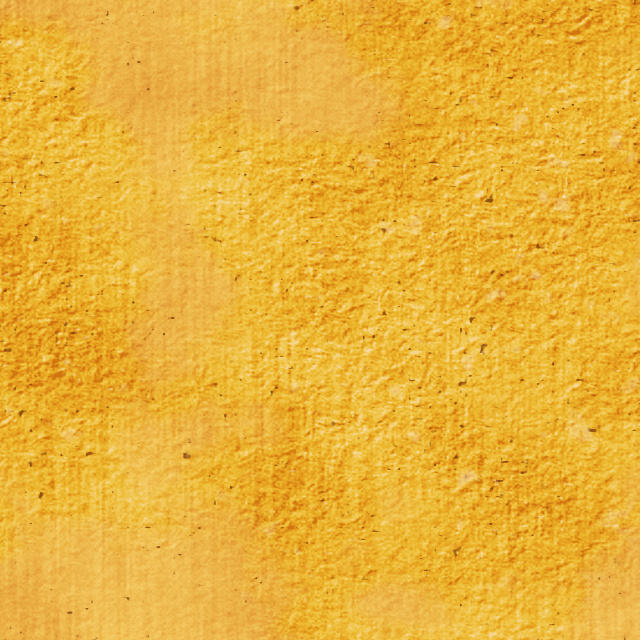
Reproduce this texture procedurally as a Shadertoy shader.

```glsl
const vec3 RUST  = vec3(0.82, 0.46, 0.06);
const vec3 OCHRE = vec3(0.90, 0.63, 0.12);
const vec3 GOLD  = vec3(0.92, 0.71, 0.17);
const vec3 STRAW = vec3(0.94, 0.77, 0.28);
const vec3 CREAM = vec3(0.96, 0.83, 0.56);
const vec3 HAZE  = vec3(0.93, 0.72, 0.35);
const vec3 PIT   = vec3(0.50, 0.25, 0.06);
const vec3 CHALK = vec3(0.96, 0.87, 0.70);

const vec2 CRUMB_SCALE = vec2(70.0, 92.0);   // crumbs are slightly wider than tall
const vec2 TO_LIGHT = vec2(-0.0027, 0.0031);
const float GRAIN_SCALE = 290.0;
const float WEAVE_COUNT = 128.0;
const float STREAK_STRENGTH = 1.5;
const float WEAVE_STRENGTH = 0.2;
const float TONE_BIAS = -0.12;

float hash(vec2 cell) {
    uvec2 q = uvec2(ivec2(cell)) * uvec2(1597334673u, 3812015801u);
    uint n = (q.x ^ q.y) * 1597334673u;
    n = (n ^ (n >> 15)) * 2246822519u;
    n ^= n >> 13;
    return float(n >> 8) / 16777216.0;
}

float noise(vec2 p) {
    vec2 i = floor(p), f = fract(p);
    f = f * f * (3.0 - 2.0 * f);
    return mix(mix(hash(i), hash(i + vec2(1, 0)), f.x),
               mix(hash(i + vec2(0, 1)), hash(i + vec2(1, 1)), f.x), f.y);
}

float fbm(vec2 p, int octaves) {
    float sum = 0.0, weight = 0.5, total = 0.0;
    for (int i = 0; i < octaves; i++) {
        sum += weight * noise(p);
        total += weight;
        p = mat2(1.6, 1.2, -1.2, 1.6) * p + 17.3;
        weight *= 0.55;
    }
    return sum / total;
}

// Height of the crumbly plaster surface
float plasterHeight(vec2 p) {
    vec2 q = p * CRUMB_SCALE;
    q += 1.2 * vec2(noise(q * 0.4 + 5.0), noise(q * 0.4 + 31.0));
    return fbm(q, 3);
}

// Worn, rough areas against smooth ones, 0 to 1
float roughness(vec2 p) {
    float patches = fbm(p * vec2(3.6, 4.6) + 8.0, 6);
    float band = exp(-pow((p.x - 0.6 + 0.1 * sin(p.y * 6.0)) / 0.25, 2.0));
    return smoothstep(0.32, 0.78, patches + 0.14 * band);
}

// Pigment ramp; tone is centred on zero
vec3 pigment(float tone) {
    vec3 c = mix(RUST, OCHRE, smoothstep(-2.9, -1.1, tone));
    c = mix(c, GOLD, smoothstep(-1.1, -0.1, tone));
    c = mix(c, STRAW, smoothstep(-0.1, 1.1, tone));
    return mix(c, CREAM, smoothstep(1.1, 2.8, tone));
}

void mainImage(out vec4 fragColor, in vec2 fragCoord) {
    vec2 p = fragCoord / iResolution.y;
    float rough = roughness(p);

    // Relief lit from the upper left
    float height = plasterHeight(p);
    float relief = height - plasterHeight(p + TO_LIGHT);

    // Broad stains, fine grain, brushed streaks and cloth weave
    float stain = fbm(p * vec2(5.0, 7.0) + 40.0, 6) - 0.5;
    float grain = noise(p * GRAIN_SCALE * vec2(0.95, 1.05)) - 0.5;
    float streak = noise(p * vec2(210.0, 9.0) + 70.0) - 0.5;
    vec2 threads = sin(6.2832 * WEAVE_COUNT * p);
    float tone = TONE_BIAS + 3.6 * stain
               + mix(3.0, 7.5, rough) * relief
               + mix(1.3, 2.4, rough) * grain
               + STREAK_STRENGTH * streak * (0.4 + 0.8 * noise(p * 7.0 + 12.0))
               + WEAVE_STRENGTH * threads.x * threads.y;
    vec3 color = pigment(tone);

    // Pale wash over the smooth areas
    float wash = 1.0 - smoothstep(0.08, 0.62, rough + 0.6 * stain);
    color = mix(color, HAZE + 0.04 * tone * vec3(0.4, 1.0, 0.9), 0.7 * wash);

    // Small dark pits on the shaded side of crumbs
    float pitField = noise(p * vec2(125.0, 165.0) + 90.0) - 0.5 * relief;
    float pit = smoothstep(0.93, 1.08, pitField + 0.07 * rough);
    color = mix(color, PIT, 0.8 * pit * smoothstep(0.4, 0.65, noise(p * 23.0 + 3.0)));

    // Chalky flecks and a few scuffed spots
    float fleck = smoothstep(0.88, 1.0, noise(p * vec2(130.0, 140.0) + 150.0) + 0.3 * relief);
    float scuff = smoothstep(0.68, 0.82, fbm(p * vec2(26.0, 28.0) + 60.0, 5)) * rough;
    color = mix(color, CHALK, clamp(0.65 * fleck * rough + 0.5 * scuff, 0.0, 0.8));

    fragColor = vec4(color, 1.0);
}
```
